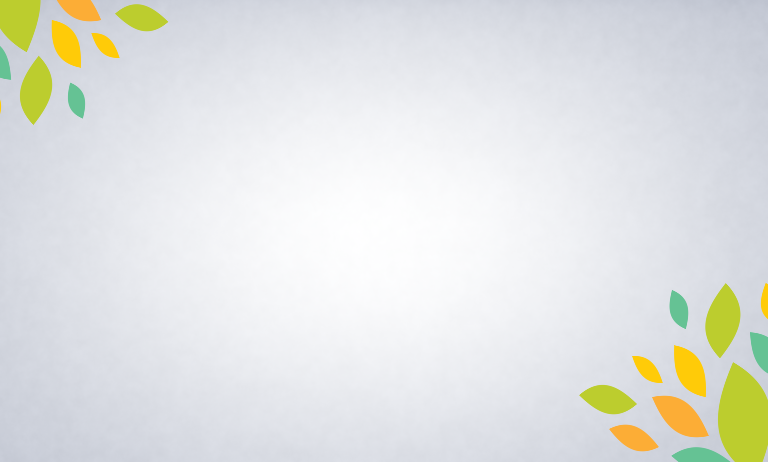
This background is drawn by a Shadertoy shader. Its source:

```glsl
// Pale grey-white paper with a soft vignette and fine mottling, with leaves in two corners.
// One spray of leaves is anchored at the lower right; the same spray, turned by
// half a circle and shrunk, fills the upper left. Lengths are percent of canvas width.

#define SPRAY_SCALE 0.92
#define SPRAY_SHIFT vec2(-0.77, 5.61)
#define LEAF_BEND 0.25
#define VIGNETTE 0.85
#define MOTTLE 0.022
#define PAPER vec3(0.995, 0.996, 0.998)
#define SHADE vec3(0.265, 0.245, 0.195)
#define GREEN vec3(0.737, 0.804, 0.180)
#define YELLOW vec3(1.0, 0.796, 0.030)
#define ORANGE vec3(0.990, 0.680, 0.210)
#define TEAL vec3(0.395, 0.762, 0.582)

const int LEAVES = 11;

// Both tips of each leaf, measured from the anchor corner
const vec4 tips[LEAVES] = vec4[LEAVES](
    vec4(-12.5, 22.4, -10.7, 17.3), vec4(-5.5, 23.3, -6.25, 13.5),
    vec4(-0.3, 23.3, 1.4, 17.8),    vec4(-2.35, 16.9, 2.3, 10.9),
    vec4(-17.7, 13.8, -13.7, 10.3), vec4(-12.2, 15.2, -8.1, 8.45),
    vec4(-24.6, 8.7, -17.05, 7.55), vec4(-15.1, 8.45, -7.7, 3.4),
    vec4(-20.7, 4.3, -14.2, 1.95),  vec4(-4.55, 13.0, -1.55, -2.1),
    vec4(-12.6, 0.8, -3.9, -0.8));

const float halfWidths[LEAVES] = float[LEAVES](
    1.2, 2.2, 1.5, 1.7, 1.05, 1.75, 1.8, 1.9, 1.45, 3.5, 1.75);

const vec3 tints[LEAVES] = vec3[LEAVES](
    TEAL, GREEN, YELLOW, TEAL, YELLOW, YELLOW, GREEN, ORANGE, ORANGE, GREEN, TEAL);

float hash(vec2 p) {
    vec3 q = fract(p.xyx * vec3(0.1031, 0.1030, 0.0973));
    q += dot(q, q.yzx + 33.33);
    return fract((q.x + q.y) * q.z);
}

float noise(vec2 p) {
    vec2 cell = floor(p), f = fract(p);
    f = f * f * (3.0 - 2.0 * f);
    return mix(mix(hash(cell), hash(cell + vec2(1, 0)), f.x),
               mix(hash(cell + vec2(0, 1)), hash(cell + vec2(1, 1)), f.x), f.y);
}

float fbm(vec2 p) {
    float sum = 0.0, gain = 0.5;
    for (int i = 0; i < 5; i++) {
        sum += gain * noise(p);
        p = mat2(1.6, 1.2, -1.2, 1.6) * p + 17.3;
        gain *= 0.62;
    }
    return sum;
}

// Approximate signed distance to a pointed leaf with a slight S-curve
float leafDistance(vec2 p, vec2 a, vec2 b, float halfWidth) {
    float halfLength = 0.5 * length(b - a);
    vec2 axis = normalize(b - a);
    vec2 q = p - 0.5 * (a + b);
    float along = dot(q, axis) / halfLength;
    float across = dot(q, vec2(-axis.y, axis.x));
    float bend = 1.0 - LEAF_BEND * clamp(along, -1.0, 1.0) * sign(across);
    return abs(across) - halfWidth * (1.0 - along * along) * bend;
}

void paintSpray(inout vec3 color, vec2 p, float pixel) {
    for (int i = 0; i < LEAVES; i++) {
        float d = leafDistance(p, tips[i].xy, tips[i].zw, halfWidths[i]);
        color = mix(color, tints[i], smoothstep(0.6, -0.6, d / pixel));
    }
}

vec3 paper(vec2 uv, vec2 p) {
    // Elliptical falloff, with a thin darker band along the top
    vec2 c = (uv - vec2(0.49, 0.49)) * vec2(2.1, 1.9);
    float shade = 1.0 - exp(-VIGNETTE * dot(c, c));
    shade += 0.10 * exp(-(1.0 - uv.y) * 30.0);

    // Broad clouds plus fine blotches
    float mottle = 0.6 * (fbm(p * 0.22) - 0.66) + (fbm(p * 0.9 + 40.0) - 0.66);
    return PAPER - SHADE * shade + MOTTLE * mottle * (0.5 + shade);
}

void mainImage(out vec4 fragColor, in vec2 fragCoord) {
    float pixel = 100.0 / iResolution.x;
    vec2 p = fragCoord * pixel;
    vec2 size = iResolution.xy * pixel;
    vec3 color = paper(fragCoord / iResolution.xy, p);

    // Lower right spray, then its turned copy in the upper left
    paintSpray(color, p - vec2(size.x, 0.0), pixel);
    vec2 turned = SPRAY_SHIFT - (p - vec2(0.0, size.y)) / SPRAY_SCALE;
    paintSpray(color, turned, pixel / SPRAY_SCALE);

    fragColor = vec4(clamp(color, 0.0, 1.0), 1.0);
}
```
